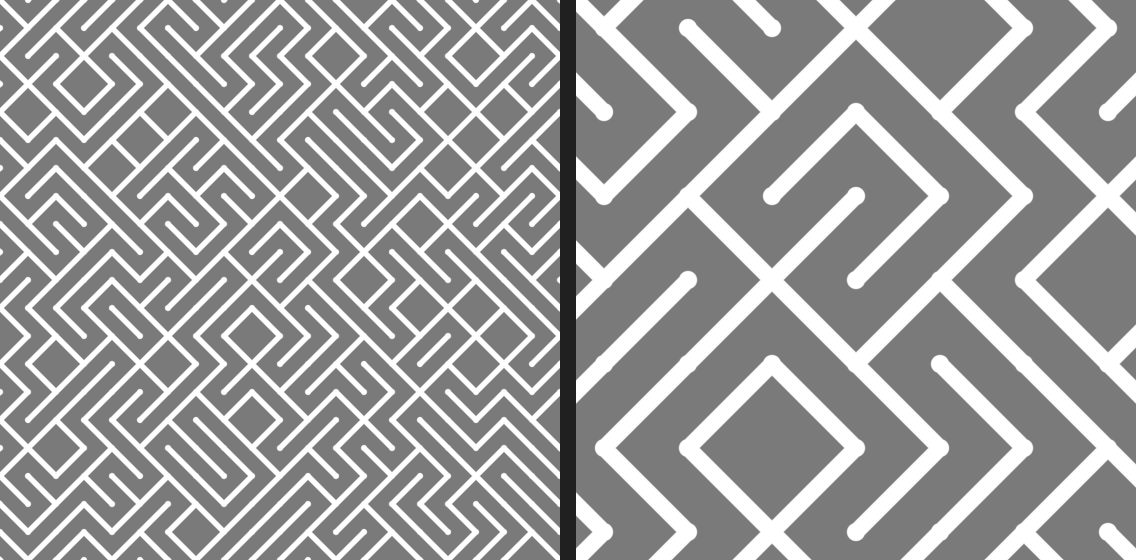
Left, the full canvas; right, a detail of the centre.
Write a WebGL 1 fragment shader that draws this pattern.

```glsl
precision highp float;
uniform vec2 u_resolution;

float hash(vec2 p) {
  vec3 q = fract(p.xyx * vec3(0.1031, 0.1030, 0.0973));
  q += dot(q, q.yzx + 33.33);
  return fract((q.x + q.y) * q.z);
}

float segmentDistance(vec2 p, vec2 a, vec2 b) {
  vec2 ab = b - a;
  float t = clamp(dot(p - a, ab) / dot(ab, ab), 0.0, 1.0);
  return length(p - a - ab * t);
}

// Distance to the diagonal wall of one cell, with slightly bulbous ends
float wallDistance(vec2 p, vec2 cell) {
  float flip = step(0.5, hash(cell + 17.0));
  vec2 a = cell + vec2(0.0, flip);
  vec2 b = cell + vec2(1.0, 1.0 - flip);
  float wall = segmentDistance(p, a, b) - 0.098;
  float knob = min(distance(p, a), distance(p, b)) - 0.108;
  return min(wall, knob);
}

void main() {
  float cellsPerUnit = 20.0 / u_resolution.y;
  vec2 p = gl_FragCoord.xy * cellsPerUnit;
  vec2 home = floor(p);

  // Rounded ends reach into the neighbouring cells
  float d = 1.0;
  for (int y = -1; y <= 1; y++) {
    for (int x = -1; x <= 1; x++) {
      d = min(d, wallDistance(p, home + vec2(float(x), float(y))));
    }
  }

  float edge = 0.85 * cellsPerUnit;
  float wallMask = 1.0 - smoothstep(-edge, edge, d);
  vec3 floorGray = vec3(0.48);
  vec3 wallWhite = vec3(1.0);
  gl_FragColor = vec4(mix(floorGray, wallWhite, wallMask), 1.0);
}
```
